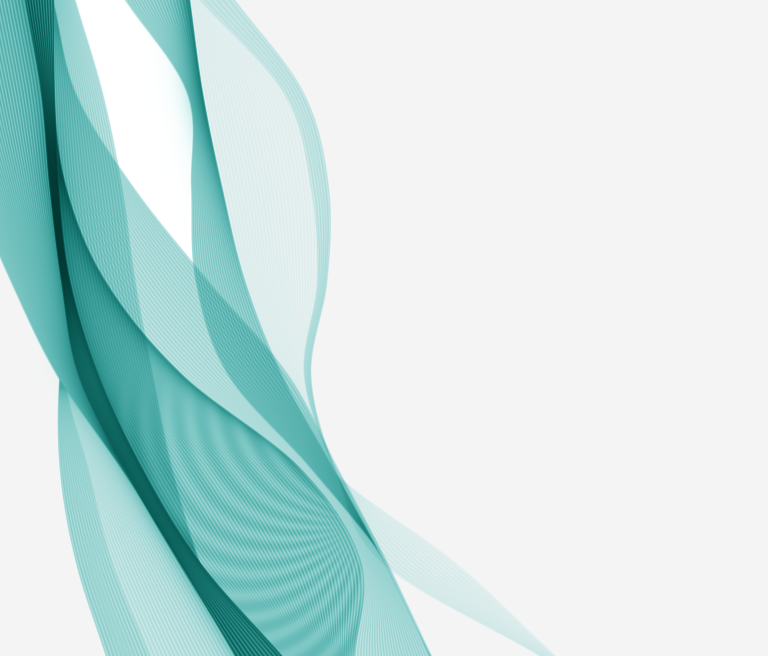
Write a Shadertoy shader that draws this background.

```glsl
// Translucent teal ribbons of fine threads twisting down a pale sheet of paper.
// Each ribbon fills the gap between two splines x(t); densities add up and
// tint the paper by exponential absorption, so overlaps and folds darken.

#define PAPER vec3(0.957)
#define ABSORB vec3(1.0, 0.31, 0.33)  // absorption of the teal ink per channel
#define PINCH 1.5                     // extra density where a ribbon narrows
#define MAX_PINCH 3.0
#define THREAD_DEPTH 0.28             // contrast of the threads
#define MOIRE_DEPTH 0.16              // contrast of the fan on the wide sheet
#define MOIRE_RAYS 34.0

// Catmull-Rom spline through eight evenly spaced knots, t in 0..1.
float spline(vec4 a, vec4 b, float t) {
    float k[8] = float[8](a.x, a.y, a.z, a.w, b.x, b.y, b.z, b.w);
    float s = clamp(t, 0.0, 1.0) * 7.0;
    int i = min(int(s), 6);
    float f = s - float(i);
    float p1 = k[i], p2 = k[i + 1];
    float p0 = i > 0 ? k[i - 1] : 2.0 * p1 - p2;
    float p3 = i < 6 ? k[i + 2] : 2.0 * p2 - p1;
    return p1 + 0.5 * f * (p2 - p0 + f * (2.0 * p0 - 5.0 * p1 + 4.0 * p2 - p3
         + f * (3.0 * (p1 - p2) + p3 - p0)));
}

// Antialiased step: 1 where d is positive.
float inside(float d) {
    float w = max(fwidth(d), 1e-4);
    return smoothstep(-w, w, d);
}

// Ink density of a ribbon; ink holds the values at its left and right edge.
float ribbon(float x, float left, float right, vec2 ink, float threads) {
    float width = max(right - left, 0.4);
    float u = (x - left) / width;
    float phase = u * threads;
    float visible = 1.0 - smoothstep(0.35, 0.75, fwidth(phase));
    float weave = 1.0 + THREAD_DEPTH * visible * cos(6.2832 * phase);
    float pinch = min(1.0 + PINCH / width, MAX_PINCH);
    float cover = inside(x - left) * inside(right - x);
    return cover * mix(ink.x, ink.y, clamp(u, 0.0, 1.0)) * pinch * weave;
}

// One-sided shade that fades away from a crisp edge at d = 0.
float fold(float d, float reach) {
    return inside(d) * exp(-max(d, 0.0) / reach);
}

// Fan of soft curved rays, as where two thread families interfere.
float moire(float x, float t) {
    vec2 q = vec2(47.5 - x, (t - 0.80) * 85.5);
    float r = length(q);
    float ray = cos(MOIRE_RAYS * (atan(q.y, q.x) + 0.0009 * r * r));
    return ray * smoothstep(2.0, 9.0, r) * smoothstep(0.55, 0.68, t);
}

void mainImage(out vec4 fragColor, in vec2 fragCoord) {
    vec2 uv = fragCoord / iResolution.xy;
    float x = 100.0 * uv.x;   // percent of the width
    float t = 1.0 - uv.y;     // depth below the top edge

    // Edges of the left-hand twist
    float outer = spline(vec4(-12.4, -9.0, -3.8, 1.4), vec4(7.4, 15.8, 23.6, 30.6), t);
    float spineL = spline(vec4(3.3, 5.4, 6.5, 8.0), vec4(10.2, 16.2, 23.3, 30.8), t);
    float spineR = spline(vec4(6.9, 7.1, 7.6, 9.1), vec4(12.8, 18.5, 26.0, 36.7), t);
    float veil = spline(vec4(9.8, 13.4, 15.9, 17.6), vec4(19.9, 22.4, 26.0, 31.0), t);
    float sheet = spline(vec4(7.0, 7.0, 8.6, 13.7), vec4(23.7, 39.1, 47.0, 46.2), t);
    float sash = spline(vec4(6.9, 9.9, 17.4, 27.1), vec4(37.5, 44.0, 50.4, 56.2), t);

    // Edges of the upper loop
    float loopL = spline(vec4(16.3, 24.4, 24.9, 25.5), vec4(29.7, 40.5, 50.2, 56.0), t);
    float loopR = spline(vec4(24.7, 26.4, 28.9, 31.9), vec4(36.7, 43.4, 50.0, 56.0), t);
    float rimL = spline(vec4(26.0, 37.0, 40.5, 41.3), vec4(39.6, 43.5, 50.0, 56.0), t);
    float rimR = spline(vec4(30.6, 39.6, 42.8, 42.6), vec4(40.5, 43.6, 50.0, 56.0), t);

    // Edges of the lower left flap and the lower right tail
    float flap = spline(vec4(20.0, 18.0, 14.0, 9.8), vec4(7.8, 7.8, 9.9, 13.8), t);
    float hem = spline(vec4(20.0, 18.0, 14.0, 10.2), vec4(8.5, 11.5, 14.6, 19.5), t);
    float tailL = spline(vec4(30.0, 32.0, 34.0, 36.5), vec4(39.5, 43.6, 49.7, 70.3), t);
    float tailR = spline(vec4(20.0, 24.0, 28.0, 31.0), vec4(35.0, 43.0, 59.2, 72.3), t);

    // Ribbons
    float ink = ribbon(x, outer, spineL, vec2(0.55, 0.85), 36.0);
    ink += ribbon(x, spineL, spineR, vec2(1.9, 1.5), 10.0);
    ink += ribbon(x, spineR, veil, vec2(0.42, 0.28), 22.0);
    ink += ribbon(x, spineR, sheet, vec2(0.66, 0.7), 44.0)
         * (1.0 + MOIRE_DEPTH * moire(x, t));
    ink += ribbon(x, sheet, sash, vec2(0.28, 0.36), 26.0);
    ink += ribbon(x, loopL, loopR, vec2(0.4, 0.5), 20.0);
    ink += ribbon(x, loopR, rimR, vec2(0.08, 0.06), 30.0);
    ink += ribbon(x, rimL, rimR, vec2(0.1, 0.13), 6.0);
    ink += ribbon(x, flap, outer, vec2(0.2, 0.3), 32.0);
    ink += ribbon(x, flap, min(hem, outer), vec2(0.18, 0.12), 12.0);
    ink += ribbon(x, tailL, tailR, vec2(0.12, 0.08), 14.0);

    // Dark folds along the twisting edges
    float middle = smoothstep(0.1, 0.3, t) * (1.0 - smoothstep(0.6, 0.85, t));
    ink += 0.5 * fold(spineL - x, 1.0);
    ink += 1.0 * fold(spineR - x, 0.5) * smoothstep(0.1, 0.3, t);
    ink += 0.6 * fold(x - spineR, 1.2) * middle;
    ink += 1.1 * fold(sheet - x, 1.1) * middle;
    ink += 1.6 * fold(loopR - x, 1.1) * (1.0 - smoothstep(0.05, 0.5, t));

    // The opening between the twists is pure white
    float opening = inside(x - max(veil, sash)) * inside(loopL - x);
    vec3 base = mix(PAPER, vec3(1.0), opening);
    fragColor = vec4(base * exp(-ink * ABSORB), 1.0);
}
```
